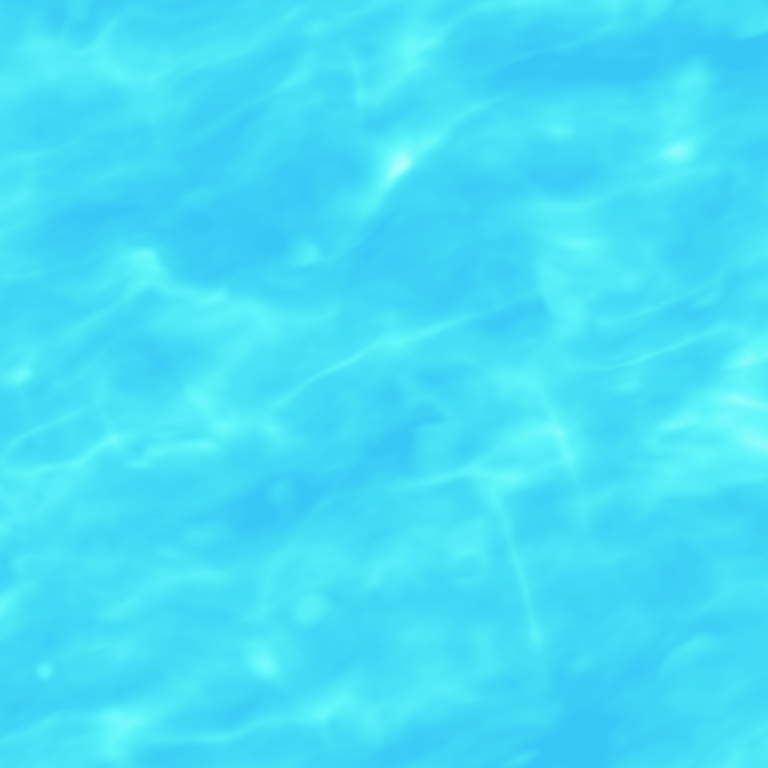
Reproduce this texture procedurally as a three.js fragment shader.

```glsl
varying vec2 vUv;

float hash(vec2 p) {
  return fract(sin(dot(p, vec2(127.1, 311.7))) * 43758.5453);
}

float valueNoise(vec2 p) {
  vec2 cell = floor(p);
  vec2 f = fract(p);
  vec2 u = f * f * (3.0 - 2.0 * f);
  float low = mix(hash(cell), hash(cell + vec2(1.0, 0.0)), u.x);
  float high = mix(hash(cell + vec2(0.0, 1.0)), hash(cell + vec2(1.0, 1.0)), u.x);
  return mix(low, high, u.y);
}

vec2 rotate(vec2 p, float angle) {
  float c = cos(angle);
  float s = sin(angle);
  return vec2(c * p.x + s * p.y, c * p.y - s * p.x);
}

float fbm(vec2 p) {
  float sum = 0.0;
  float weight = 0.5;
  for (int i = 0; i < 4; i++) {
    sum += weight * valueNoise(p);
    p = rotate(p, 0.12) * 2.03 + 17.3;
    weight *= 0.55;
  }
  return sum;
}

vec2 warp(vec2 p, float scale, float amount) {
  vec2 offset = vec2(valueNoise(p * scale + 3.7), valueNoise(p * scale + 41.2));
  return p + amount * (offset - 0.5);
}

// Soft bright line along the middle level of a noise field
float filament(vec2 p, float width) {
  float d = valueNoise(p) - 0.5;
  return width * width / (width * width + d * d);
}

// Filaments that fade in and out along their length
float caustics(vec2 p, vec2 frequency, float width, float seed) {
  float strength = smoothstep(0.25, 0.85, valueNoise(p * frequency * 1.2 + seed + 9.1));
  return strength * filament(p * frequency + seed, width);
}

// Small bright spots at the peaks of a noise field
float sparkles(vec2 p, vec2 frequency, float seed) {
  float peak = smoothstep(0.6, 1.0, valueNoise(p * frequency + seed));
  return peak * smoothstep(0.3, 0.8, valueNoise(p * frequency * 1.7 + seed + 4.6));
}

vec3 waterColor(float tone) {
  vec3 deep = vec3(0.215, 0.785, 0.96);
  vec3 middle = vec3(0.267, 0.87, 0.96);
  vec3 bright = vec3(0.37, 0.965, 0.978);
  vec3 glint = vec3(0.66, 1.0, 0.985);
  vec3 color = mix(deep, middle, clamp(tone * 2.0, 0.0, 1.0));
  color = mix(color, bright, clamp(tone * 2.0 - 1.0, 0.0, 1.0));
  return mix(color, glint, smoothstep(0.92, 1.7, tone));
}

void main() {
  // Water surface, tilted and gently bent by slow waves
  vec2 surface = rotate(vUv, 0.25);
  vec2 bent = warp(warp(surface, 5.0, 0.05), 14.0, 0.025);

  // Light and dark patches with faint ripples and fine mottling
  float patches = fbm(bent * vec2(6.5, 12.5) + 5.0) - 0.5;
  float ripples = valueNoise(warp(surface, 9.0, 0.03) * vec2(10.0, 36.0)) - 0.5;
  float mottling = valueNoise(bent * vec2(46.0, 60.0)) - 0.5;

  // Long streaks, finer streaks and steep crossing lines
  float streaks = caustics(bent, vec2(3.4, 12.0), 0.09, 12.0);
  float fineStreaks = caustics(rotate(bent, 0.12), vec2(5.0, 17.0), 0.1, 57.0);
  float crossings = caustics(rotate(bent, -1.5), vec2(5.0, 9.0), 0.085, 83.0);
  float diagonals = caustics(rotate(bent, 0.5), vec2(4.0, 9.0), 0.07, 140.0);
  float spots = sparkles(bent, vec2(14.0, 21.0), 31.0);

  float tone = 0.25 + 1.15 * patches + 0.18 * ripples + 0.13 * mottling;
  tone += 0.5 * streaks + 0.36 * fineStreaks + 0.3 * crossings + 0.32 * diagonals;
  tone += 0.55 * spots + 0.45 * streaks * crossings;

  gl_FragColor = vec4(waterColor(tone), 1.0);
}
```
